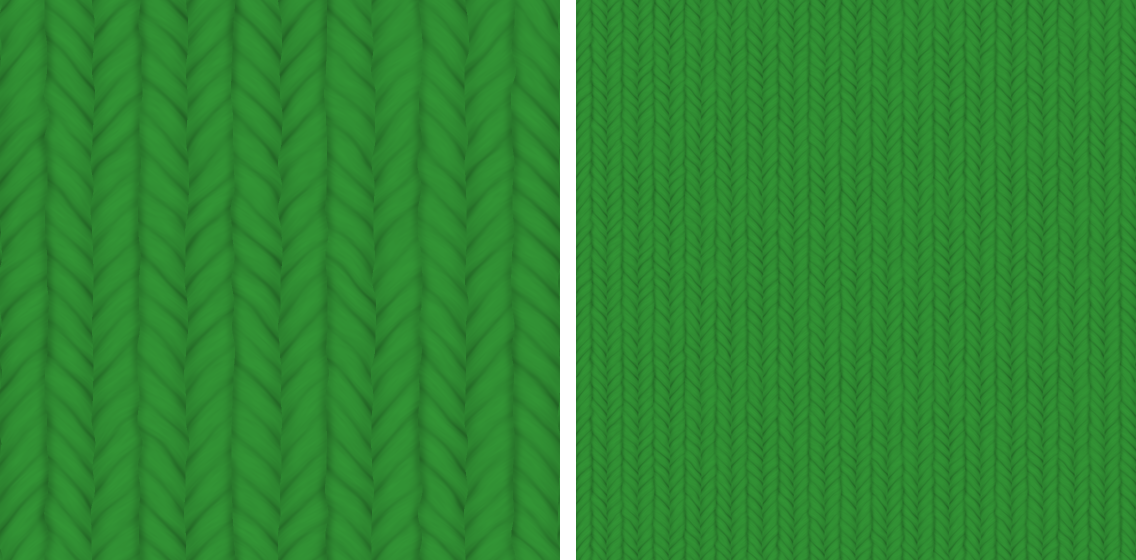
Left, the tile; right, the same tile 3 across and 3 down.
Write a Shadertoy shader that draws this texture.

```glsl
// Green stockinette knit: 6 columns of V stitches, 16 rows, soft fibrous yarn.

float hash(vec2 p) {
    vec3 q = fract(vec3(p.xyx) * 0.1031);
    q += dot(q, q.yzx + 33.33);
    return fract((q.x + q.y) * q.z);
}

// Value noise that wraps after a whole number of cells
float wrapNoise(vec2 p, vec2 period) {
    vec2 i = floor(p), f = fract(p);
    f = f * f * (3.0 - 2.0 * f);
    vec2 a = mod(i, period), b = mod(i + 1.0, period);
    return mix(mix(hash(a), hash(vec2(b.x, a.y)), f.x),
               mix(hash(vec2(a.x, b.y)), hash(b), f.x), f.y);
}

vec3 knit(vec2 uv) {
    // Uneven hand tension bends the columns and rows
    vec2 bend = vec2(wrapNoise(uv * vec2(12.0, 24.0), vec2(12.0, 24.0)),
                     wrapNoise(uv * vec2(12.0, 10.0) + 5.0, vec2(12.0, 10.0))) - 0.5;
    vec2 p = (uv + bend * vec2(0.010, 0.018)) * vec2(6.0, 16.0);

    // Each column has two arms; t runs from the V centre (0) to the seam (1)
    float arm = mod(floor(p.x * 2.0), 12.0);
    float t = 2.0 * abs(p.x - round(p.x));
    float leftArm = mod(arm, 2.0);

    // Slanted strands, steeper towards the V centre
    float s = p.y - 1.75 * t + 0.35 * t * t + 0.45 * leftArm + 0.3 * hash(vec2(arm, 3.0));
    float edge = 0.5 - abs(fract(s) - 0.5);
    float strand = mod(floor(s + 0.5), 16.0);
    float depth = mix(0.55, 1.2, hash(vec2(strand, arm + 20.0))) * mix(0.9, 1.1, leftArm);

    // Grooves between strands fade towards the seam
    float groove = exp(-edge * edge * 130.0) * mix(1.0, 0.5, smoothstep(0.4, 0.9, t));
    float roundness = 1.0 - smoothstep(0.0, 0.42, edge);
    float light = 0.98 - depth * (0.24 * groove + 0.15 * roundness);

    // Shadowed V centre and narrow seam with darker pits
    float pit = wrapNoise(vec2(floor(p.x + 0.5) * 3.0, uv.y * 16.0), vec2(18.0, 16.0));
    light -= exp(-t * t * 14.0) * (0.25 + 0.16 * roundness);
    light -= exp(-(1.0 - t) * (1.0 - t) * 60.0) * (0.22 + 0.35 * pit);

    // Fine fibres along the strand and faint mottling
    float twist = s + 0.3 * t;
    float fibre = wrapNoise(vec2(t * 3.0 + arm * 8.0, twist * 9.0), vec2(96.0, 144.0))
                + wrapNoise(vec2(t * 6.0 + arm * 8.0, twist * 18.0), vec2(96.0, 288.0)) - 1.0;
    float mottle = wrapNoise(uv * 40.0, vec2(40.0)) - 0.5;
    light += 0.09 * fibre + 0.06 * mottle;

    return mix(vec3(0.128, 0.38, 0.138), vec3(0.195, 0.578, 0.206), clamp(light, 0.0, 1.05));
}

void mainImage(out vec4 fragColor, in vec2 fragCoord) {
    // Average 2 by 2 samples for smooth edges
    vec3 color = vec3(0.0);
    for (int i = 0; i < 4; i++) {
        vec2 offset = vec2(i % 2, i / 2) * 0.5 - 0.25;
        color += knit((fragCoord + offset) / iResolution.xy);
    }
    fragColor = vec4(color / 4.0, 1.0);
}
```
